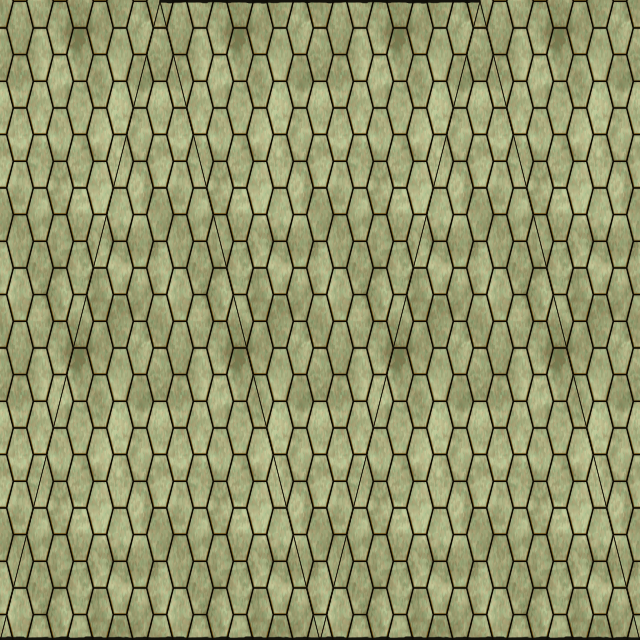
Reproduce this pattern procedurally as a WebGL 1 fragment shader.

```glsl
precision highp float;

uniform vec2 u_resolution;

float hash(vec2 p) {
  return fract(sin(dot(p, vec2(127.1, 311.7))) * 4375.85);
}

// Smooth cellular noise that wraps after the given number of cells
float mottle(vec2 uv, vec2 cells) {
  vec2 p = uv * cells;
  vec2 base = floor(p);
  float total = 0.0;
  float weights = 0.0;
  for (int j = -1; j <= 1; j++) {
    for (int i = -1; i <= 1; i++) {
      vec2 cell = base + vec2(float(i), float(j));
      vec2 id = mod(cell, cells);
      vec2 offset = cell + vec2(hash(id + 3.1), hash(id + 17.7)) - p;
      float w = exp(-7.0 * dot(offset, offset));
      total += w * hash(id + 41.3);
      weights += w;
    }
  }
  return total / weights;
}

// Distance inward from the rim of a tall hexagon, one unit per column pitch
float hexInside(vec2 p) {
  p = abs(p);
  return min(0.6667 - p.y, (0.3333 - p.x - 0.25 * p.y) * 0.97);
}

void main() {
  // Sixteen units across, y running down from the top
  vec2 p = gl_FragCoord.xy / u_resolution * 16.0;
  p.y = 16.0 - p.y;
  float pixel = 16.0 / u_resolution.y;

  // Two staggered lattices of hexagons; keep the one that holds this point
  vec2 pitch = vec2(1.0, 4.0 / 3.0);
  vec2 grid = (p - vec2(0.0, 0.033)) / pitch;
  vec2 centre = floor(grid + 0.5);
  vec2 staggered = floor(grid) + 0.5;
  float rim = hexInside((grid - centre) * pitch);
  float staggeredRim = hexInside((grid - staggered) * pitch);
  if (staggeredRim > rim) {
    rim = staggeredRim;
    centre = staggered;
  }
  vec2 local = (grid - centre) * pitch;
  float tone = hash(mod(centre, vec2(4.0, 6.0)) + 5.0);

  // Weathered surface, repeating four times across and twice down
  vec2 surface = p / vec2(4.0, 8.0);
  float clouds = mottle(surface, vec2(9.0, 15.0));
  float blotches = mottle(surface, vec2(27.0, 45.0));
  float streaks = mottle(surface, vec2(110.0, 90.0));
  float shade = 0.60 + 0.54 * (clouds - 0.5) + 0.32 * (blotches - 0.5)
              + 0.32 * (streaks - 0.5) + 0.08 * (tone - 0.5);

  // Dark smudge in each repeat of the surface
  vec2 smudge = (fract(surface) - vec2(0.47, 0.115)) * vec2(4.0, 8.0);
  shade -= 0.34 * exp(-5.0 * dot(smudge, smudge));

  vec3 color = mix(vec3(0.47, 0.475, 0.31), vec3(0.765, 0.79, 0.60), clamp(shade, 0.0, 1.0));
  float tint = mottle(surface + 0.37, vec2(100.0, 84.0)) - 0.5;
  color += tint * vec3(0.07, -0.03, -0.02);

  // Narrow shadow and an uneven gold glint along the lower rim
  color *= 1.0 - 0.12 * (1.0 - smoothstep(0.02, 0.07, rim));
  float glint = 1.0 - smoothstep(0.024, 0.024 + max(0.022, pixel), rim);
  glint *= smoothstep(0.0, 0.4, local.y - 0.3 * local.x) * (0.45 + 0.5 * tone);
  color = mix(color, vec3(0.47, 0.34, 0.07), glint);

  // Dark joints between the hexagons
  float joint = 1.0 - smoothstep(0.005, 0.005 + max(0.026, 0.9 * pixel), rim);
  color = mix(color, vec3(0.05, 0.035, 0.01), joint);

  // Thin creases zigzagging over the full height
  float crease = abs(abs(mod(p.x, 8.0) - 4.0) - 0.25 * (p.y - 0.033)) * 0.97;
  float creaseInk = 1.0 - smoothstep(0.003, 0.003 + max(0.022, 0.8 * pixel), crease);
  color = mix(color, vec3(0.07, 0.05, 0.02), 0.9 * creaseInk);

  // Worn dark strips at the top middle and along the bottom
  float ragged = 0.05 + 0.04 * blotches;
  float topStrip = (1.0 - smoothstep(ragged - 0.02, ragged + pixel, p.y))
                 * (1.0 - smoothstep(4.0, 4.0 + pixel, abs(p.x - 8.0)));
  float bottomStrip = 1.0 - smoothstep(ragged - 0.02, ragged + pixel, 16.0 - p.y);
  color = mix(color, vec3(0.05, 0.045, 0.025), 0.95 * max(topStrip, bottomStrip));

  gl_FragColor = vec4(color, 1.0);
}
```
